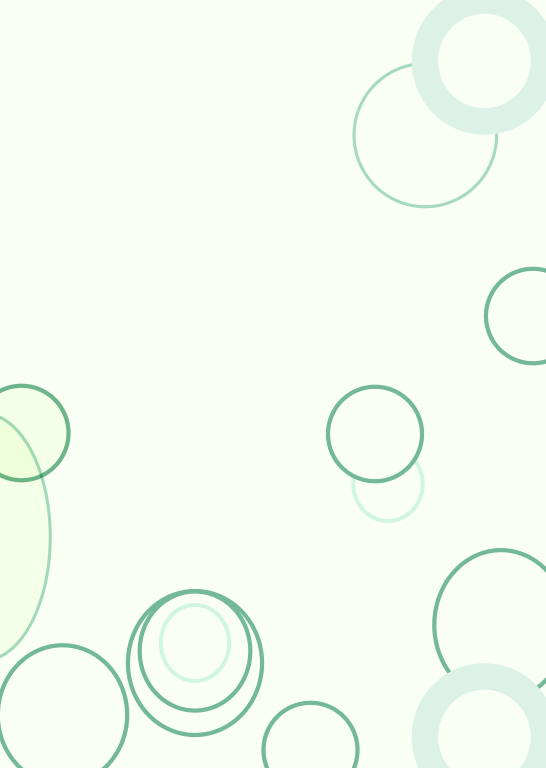
Give the GLSL for this background, as a Shadertoy shader.

```glsl
const vec3 PAPER = vec3(0.98, 1.0, 0.96);
const vec3 JADE = vec3(0.45, 0.72, 0.60);
const vec3 MINT = vec3(0.82, 0.96, 0.89);

// Centre and radii of the dark outlines, canvas height = 100
const vec4 OUTLINES[7] = vec4[7](
    vec4(69.40, 58.85, 6.12, 6.15),
    vec4(48.83, 43.49, 6.12, 6.15),
    vec4(8.14, 6.90, 8.42, 9.08),
    vec4(25.39, 13.67, 8.73, 9.37),
    vec4(25.39, 15.23, 7.20, 7.75),
    vec4(40.43, 2.34, 6.12, 6.15),
    vec4(65.23, 18.62, 8.68, 9.75));

// Approximate signed distance to an ellipse (xy centre, zw radii)
float ellipseDistance(vec2 p, vec4 e) {
    vec2 q = p - e.xy + 1e-4;
    float k = length(q / e.zw);
    return k * (k - 1.0) / length(q / (e.zw * e.zw));
}

float coverage(float d) {
    return clamp(0.5 - d * iResolution.y / 100.0, 0.0, 1.0);
}

float stroke(float d, float width) {
    return coverage(abs(d) - 0.5 * width);
}

// Opaque disc with an outlined edge
void paintRing(inout vec3 col, vec2 p, vec4 e, float width, vec3 ink) {
    float d = ellipseDistance(p, e);
    col = mix(col, PAPER, coverage(d));
    col = mix(col, ink, stroke(d, width));
}

// Translucent disc, multiplied over what lies below
void tintRing(inout vec3 col, vec2 p, vec4 e, float width, vec3 ink) {
    float d = ellipseDistance(p, e);
    vec3 fill = mix(vec3(1.0), vec3(0.978, 1.0, 0.945), coverage(d));
    col *= mix(fill, ink / PAPER, stroke(d, width));
}

void mainImage(out vec4 fragColor, in vec2 fragCoord) {
    vec2 p = fragCoord * 100.0 / iResolution.y;
    vec3 col = PAPER;

    // Pale and thin rings tucked behind others
    paintRing(col, p, vec4(50.52, 36.98, 4.52, 4.82), 0.52, MINT);
    paintRing(col, p, vec4(55.38, 82.40, 9.28, 9.32), 0.40, vec3(0.65, 0.85, 0.76));

    // Dark outlines
    for (int i = 0; i < 7; i++)
        paintRing(col, p, OUTLINES[i], 0.55, JADE);
    paintRing(col, p, vec4(25.39, 16.28, 4.45, 4.95), 0.52, MINT);

    // Broad bands in the right corners
    for (int i = 0; i < 2; i++)
        paintRing(col, p, vec4(63.08, 4.04 + 88.02 * float(i), 7.75, 7.88), 3.45,
                  vec3(0.865, 0.948, 0.906));

    // Overlapping tinted shapes on the left edge
    tintRing(col, p, vec4(-2.20, 30.08, 8.74, 16.10), 0.40, vec3(0.64, 0.85, 0.73));
    tintRing(col, p, vec4(2.80, 43.62, 6.12, 6.15), 0.55, vec3(0.43, 0.71, 0.55));

    fragColor = vec4(col, 1.0);
}
```
